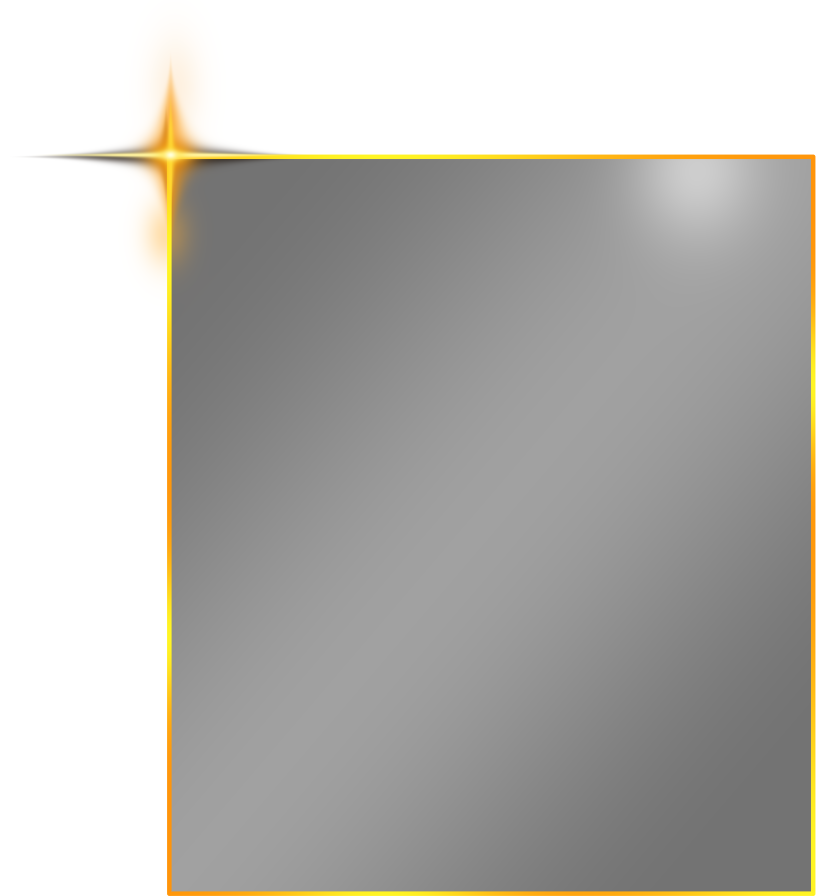
Reproduce this background procedurally as a WebGL 1 fragment shader.

```glsl
precision highp float;
// Brushed grey panel in a thin gold frame, with a star flare on its top left corner.

uniform vec2 u_resolution;

// Lengths are in canvas heights, origin at the lower left.
#define PANEL_MIN vec2(0.1890, 0.0026)
#define PANEL_MAX vec2(0.9076, 0.8250)
#define FRAME_HALF_WIDTH 0.0025
#define SHEEN_NORMAL vec2(0.76, -0.65)
#define SHEEN_REACH 0.44
#define SPOT_CENTER vec2(0.775, 0.812)
#define FLARE_CENTER vec2(0.1905, 0.8270)
#define DARK_GREY 0.45
#define LIGHT_GREY 0.63
#define ORANGE vec3(1.0, 0.58, 0.04)
#define YELLOW vec3(1.0, 0.96, 0.14)

float bump(float x, float center, float width) {
  float d = (x - center) / width;
  return exp(-d * d);
}

// Soft ellipse, 1 at its centre.
float blob(vec2 q, vec2 radius) {
  q /= radius;
  return exp(-dot(q, q));
}

// Streak along x that thins and fades towards both tips.
float spindle(vec2 q, float reach, float thickness) {
  float taper = clamp(1.0 - abs(q.x) / reach, 0.0, 1.0);
  return smoothstep(0.0, 0.7, taper) * bump(q.y, 0.0, thickness * taper * taper + 0.0008);
}

float boxDistance(vec2 p) {
  vec2 d = abs(p - 0.5 * (PANEL_MIN + PANEL_MAX)) - 0.5 * (PANEL_MAX - PANEL_MIN);
  return length(max(d, 0.0)) + min(max(d.x, d.y), 0.0);
}

// Diagonal sheen with a soft light spot under the top edge.
vec3 panelColor(vec2 p) {
  float across = abs(dot(p - vec2(0.548, 0.425), SHEEN_NORMAL));
  float grey = mix(LIGHT_GREY, DARK_GREY, smoothstep(0.0, SHEEN_REACH, across));
  grey += 0.19 * blob(p - SPOT_CENTER, vec2(0.070, 0.078));
  return vec3(grey);
}

// Yellow highlights on each side of the orange frame.
vec3 frameColor(vec2 p) {
  vec2 fromMin = abs(p - PANEL_MIN);
  vec2 fromMax = abs(p - PANEL_MAX);
  float sides = min(fromMin.x, fromMax.x);
  float shine;
  if (sides < min(fromMin.y, fromMax.y)) {
    shine = fromMin.x < fromMax.x
      ? bump(p.y, 0.29, 0.08) + bump(p.y, 0.71, 0.13)
      : bump(p.y, 0.57, 0.08) + bump(p.y, 0.04, 0.20);
  } else {
    shine = fromMax.y < fromMin.y
      ? bump(p.x, 0.42, 0.25)
      : bump(p.x, 0.43, 0.13) + bump(p.x, 0.91, 0.18);
  }
  return mix(ORANGE, YELLOW, min(shine, 1.0));
}

// Shadow and warm haze that lie behind the bright frame.
vec3 addHaze(vec3 color, vec2 q) {
  float shadow = spindle(q + vec2(-0.006, 0.002), 0.19, 0.013);
  color = mix(color, vec3(0.13, 0.09, 0.06), 0.75 * shadow);
  color = mix(color, vec3(0.45, 0.25, 0.06), 0.7 * spindle(q.yx + vec2(0.0, 0.005), 0.06, 0.010));
  color = mix(color, vec3(0.98, 0.78, 0.52), 0.26 * blob(q - vec2(0.005, 0.075), vec2(0.028, 0.055)));
  color = mix(color, vec3(1.0, 0.68, 0.18), 0.42 * blob(q + vec2(0.004, 0.088), vec2(0.024, 0.036)));
  color = mix(color, vec3(0.98, 0.60, 0.05), 0.75 * spindle(q.yx, 0.12, 0.025));
  return mix(color, vec3(0.95, 0.55, 0.04), 0.8 * blob(q, vec2(0.025, 0.017)));
}

// Bright arms and core in front of everything.
vec3 addCore(vec3 color, vec2 q) {
  color = mix(color, vec3(1.0, 0.95, 0.62), spindle(q, 0.16, 0.0035));
  color = mix(color, vec3(1.0, 0.85, 0.20), 0.9 * spindle(q.yx, 0.075, 0.005));
  color = mix(color, vec3(1.0, 0.88, 0.20), 0.8 * blob(q, vec2(0.016, 0.008)));
  return mix(color, vec3(1.0, 1.0, 0.85), blob(q, vec2(0.007, 0.005)));
}

void main() {
  vec2 p = gl_FragCoord.xy / u_resolution.y;
  float pixel = 1.0 / u_resolution.y;
  float edge = boxDistance(p);
  vec2 q = p - FLARE_CENTER;

  float inside = 1.0 - smoothstep(-0.5 * pixel, 0.5 * pixel, edge);
  float frame = 1.0 - smoothstep(-0.6 * pixel, 0.6 * pixel, abs(edge) - FRAME_HALF_WIDTH);

  vec3 color = mix(vec3(1.0), panelColor(p), inside);
  color = addHaze(color, q);
  color = mix(color, frameColor(p), frame);
  color = addCore(color, q);
  gl_FragColor = vec4(color, 1.0);
}
```
